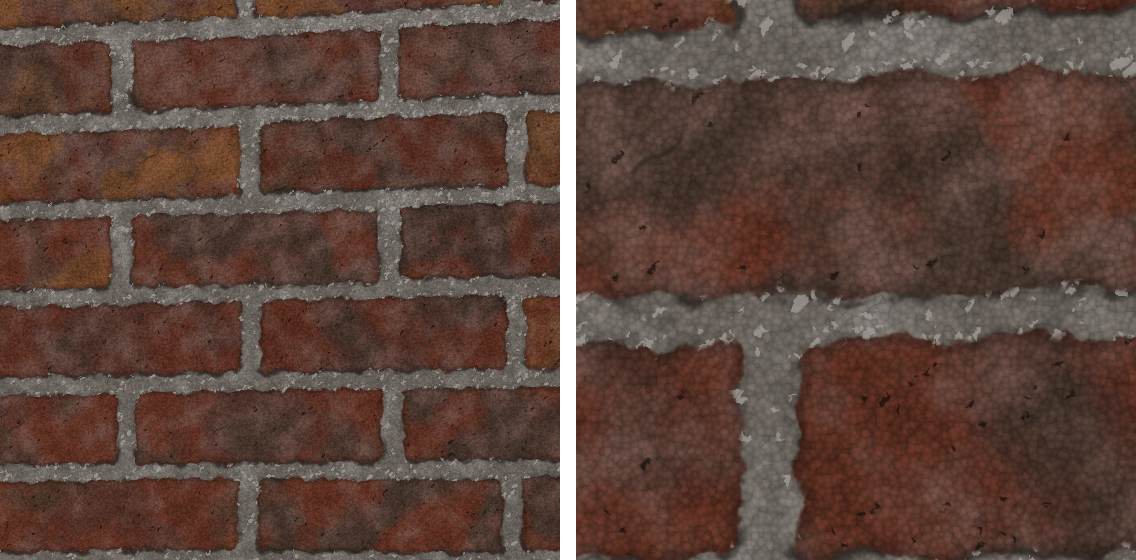
Left: the whole. Right: its middle third, enlarged.
Write a three.js fragment shader that draws this texture.

```glsl
// Weathered running-bond brick wall with wide grey mortar, about six courses high.
// Courses fan out slightly to the right; each brick is a rounded box with a rough edge.
// Layered sines give wobble and stains, cellular noise gives grain and lime crumbs.
varying vec2 vUv;

const float COURSE_LEFT = 0.1555;   // course height at the left side
const float COURSE_RIGHT = 0.1637;  // course height at the right side
const float BRICK_PITCH = 0.475;    // brick length plus one joint
const float EVEN_START = 0.443;     // first head joint of even courses
const float ODD_START = 0.222;
const vec2 JOINT = vec2(0.032, 0.029);
const float CORNER = 0.010;
const float ROUGHNESS = 0.0048;
const float SOFT = 0.0016;
const float GRAIN_CELLS = 260.0;
const float CRUMB_CELLS = 125.0;

const vec3 BRICK_RED = vec3(0.335, 0.200, 0.165);
const vec3 BRICK_RUST = vec3(0.385, 0.185, 0.125);
const vec3 BRICK_BROWN = vec3(0.270, 0.205, 0.170);
const vec3 BRICK_DUSTY = vec3(0.370, 0.280, 0.255);
const vec3 BRICK_OCHRE = vec3(0.450, 0.275, 0.150);
const vec3 MORTAR = vec3(0.400, 0.375, 0.350);
const vec3 MORTAR_PALE = vec3(0.480, 0.460, 0.440);
const vec3 LIME = vec3(0.640, 0.620, 0.600);
const vec3 SHADOW = vec3(0.150, 0.130, 0.120);

float hash(vec2 p) {
  return fract(sin(dot(p, vec2(127.1, 311.7))) * 43758.5);
}

// Layered, rotated sines, roughly -0.8 to 0.8
float waves(vec2 p) {
  float sum = 0.0, amp = 0.8;
  for (int i = 0; i < 5; i++) {
    sum += amp * sin(p.x + sin(p.y * 0.8)) * cos(p.y + sin(p.x * 0.9));
    p = mat2(0.8, 0.6, -0.6, 0.8) * p * 1.9 + 2.7;
    amp *= 0.55;
  }
  return sum;
}

// Cellular noise: distance to the nearest point, and that cell's random value
vec2 cells(vec2 p) {
  vec2 base = floor(p), best = vec2(9.0, 0.0);
  for (int j = -1; j <= 1; j++) {
    for (int i = -1; i <= 1; i++) {
      vec2 cell = base + vec2(float(i), float(j));
      vec2 point = cell + vec2(hash(cell), hash(cell + 57.3));
      float dist = length(p - point);
      if (dist < best.x) best = vec2(dist, hash(cell + 19.7));
    }
  }
  return best;
}

float roundBox(vec2 p, vec2 halfSize, float radius) {
  vec2 q = abs(p) - halfSize + radius;
  return length(max(q, 0.0)) + min(max(q.x, q.y), 0.0) - radius;
}

void main() {
  vec2 uv = vUv;

  // Brick layout
  float course = mix(COURSE_LEFT, COURSE_RIGHT, uv.x);
  float row = floor(uv.y / course);
  float start = mix(EVEN_START, ODD_START, mod(row, 2.0));
  start += 0.012 * (hash(vec2(row, 4.0)) - 0.5);
  float along = (uv.x - start) / BRICK_PITCH;
  vec2 id = vec2(floor(along), row);
  vec2 local = (fract(vec2(along, uv.y / course)) - 0.5) * vec2(BRICK_PITCH, course);
  vec4 rnd = vec4(hash(id + 3.1), hash(id + 8.7), hash(id + 15.3), hash(id + 23.9));

  // Rough, slightly shifted and tilted brick outline
  vec2 halfSize = 0.5 * (vec2(BRICK_PITCH, course) - JOINT) - 0.003 * rnd.xy;
  vec2 p = local + 0.004 * (rnd.zw - 0.5);
  p.y += p.x * 0.016 * (rnd.x - 0.5);
  float d = roundBox(p, halfSize, CORNER) + ROUGHNESS * waves(uv * 75.0);
  float brickMask = smoothstep(SOFT, -SOFT, d);

  // Shared noise
  vec2 grain = cells(uv * GRAIN_CELLS);
  vec2 crumb = cells(uv * CRUMB_CELLS + 0.4 * waves(uv * 300.0));
  float speckle = 0.24 * (grain.y - 0.5) + 0.30 * (0.42 - grain.x);
  float blotch = waves(uv * 17.0 + rnd.xy * 20.0);
  float fineBlotch = waves(uv * 48.0 + rnd.zw * 20.0);

  // Brick face: fired tones, dust, ochre ends and dark lower edge
  vec3 brick = mix(BRICK_RED, BRICK_BROWN, smoothstep(-0.3, 0.9, blotch + rnd.x - 0.4));
  float ends = smoothstep(0.3, 1.0, abs(p.x) / halfSize.x);
  brick = mix(brick, BRICK_RUST, 0.75 * smoothstep(0.1, 0.9, 0.5 * ends - blotch + 0.4 * rnd.y));
  brick = mix(brick, BRICK_DUSTY, smoothstep(-0.5, 0.8, 0.7 * uv.y + 0.6 * fineBlotch - 0.35) * 0.8);
  float ochre = smoothstep(0.62, 0.95, rnd.z) * smoothstep(-0.1, 0.7, blotch + 0.7 * ends - 0.15);
  brick = mix(brick, BRICK_OCHRE, 0.75 * ochre);
  brick *= 1.0 + 0.10 * (rnd.w - 0.5) + 0.10 * fineBlotch + speckle;
  brick *= 1.0 - 0.25 * smoothstep(-0.010, 0.0, d);
  brick *= 1.0 - 0.55 * step(0.965, crumb.y) * smoothstep(0.4, 0.1, crumb.x);

  // Short scratch on some bricks
  vec2 s = mat2(0.83, -0.56, 0.56, 0.83) * (p - (rnd.yx - 0.5) * vec2(0.28, 0.05));
  float scratch = smoothstep(0.0022, 0.0006, abs(s.y + 0.002 * sin(s.x * 180.0)));
  scratch *= smoothstep(0.022, 0.014, abs(s.x)) * step(0.6, rnd.w);
  brick = mix(brick, SHADOW, 0.5 * scratch);

  // Mortar, paler toward the top, with a broken shadow under each brick
  vec3 mortar = mix(MORTAR, MORTAR_PALE, smoothstep(-0.4, 1.2, waves(uv * 34.0) + 0.7 * uv.y - 0.2));
  mortar *= 1.0 + 0.8 * speckle + 0.07 * waves(uv * 130.0);
  float under = smoothstep(0.2, 0.9, -p.y / halfSize.y);
  float contact = smoothstep(0.0075, 0.001, d) * (0.22 + 0.6 * under);
  mortar = mix(mortar, SHADOW, contact * smoothstep(-0.7, 0.3, waves(uv * 55.0 + 9.0)));

  // Lime crumbs, densest along upper brick edges and high on the wall
  float rim = smoothstep(0.009, 0.001, abs(d - 0.002)) * smoothstep(0.3, 0.9, p.y / halfSize.y);
  float density = mix(0.10, 0.24, uv.y) + 0.35 * rim * (0.4 + uv.y);
  float size = 0.25 + 0.35 * fract(crumb.y * 37.0);
  float lime = step(1.0 - density, crumb.y) * smoothstep(size, size - 0.22, crumb.x);
  lime *= smoothstep(-0.005, 0.001, d);

  vec3 color = mix(mortar, brick, brickMask);
  color = mix(color, LIME, 0.75 * lime);
  gl_FragColor = vec4(color, 1.0);
}
```
